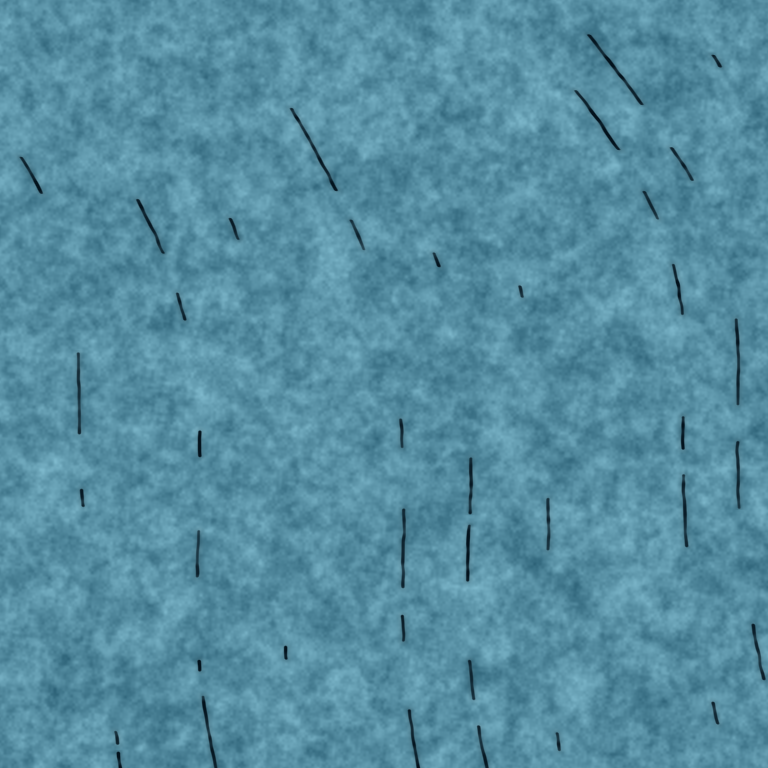
This texture is drawn by a Shadertoy shader. Its source:

```glsl
// Mottled blue-teal ground crossed by sparse, thin, beaded dark dashes.
// The ground is layered value noise; the dashes lie along a family of
// curved streams that lean at the top and fall almost straight below.

float hash(vec2 p) {
    vec3 q = fract(vec3(p.xyx) * 0.1031);
    q += dot(q, q.yzx + 33.33);
    return fract((q.x + q.y) * q.z);
}

float valueNoise(vec2 p) {
    vec2 cell = floor(p), f = fract(p);
    f = f * f * (3.0 - 2.0 * f);
    return mix(mix(hash(cell), hash(cell + vec2(1, 0)), f.x),
               mix(hash(cell + vec2(0, 1)), hash(cell + vec2(1, 1)), f.x), f.y);
}

// Zero-centred mottling from small clouds down to fine grain
float mottle(vec2 p) {
    mat2 turn = mat2(0.8, 0.6, -0.6, 0.8);
    float sum = 0.0, freq = 17.0;
    for (int i = 0; i < 5; i++) {
        float weight = 0.24 + 0.25 * sin(3.14159 * float(i) / 4.0);
        p = turn * p + 7.3;
        sum += weight * (valueNoise(p * freq) - 0.5);
        freq *= 2.0;
    }
    return sum;
}

// Horizontal position of a stream at depth t below the top edge
float streamX(float id, float t) {
    float lean = -0.049 * log(1.0 + exp((0.33 - t) / 0.07));
    float kick = 0.009 * log(1.0 + exp((t - 0.8) / 0.05));
    float wobble = 0.009 * sin(9.0 * t + 6.283 * hash(vec2(id, 71.0)));
    float start = 0.125 * (id + 0.8 * hash(vec2(id, 13.0)) - 0.4);
    return start + lean + kick + wobble;
}

// Returns line darkness in x and soft shadow in y
vec2 dashes(vec2 p, float pixel) {
    float t = 1.0 - p.y;
    vec2 ink = vec2(0.0);
    for (int i = 0; i < 12; i++) {
        float id = float(i);
        float x = streamX(id, t);
        float slope = (streamX(id, t + 0.002) - x) / 0.002;
        float stretch = sqrt(1.0 + slope * slope);
        float shake = 0.0016 * (valueNoise(vec2(id * 7.0, t * 75.0)) - 0.5);
        float across = (p.x - x) / stretch + shake;

        // One possible dash in each stretch of the stream
        float pitch = 0.13;
        float s = t / pitch + hash(vec2(id, 5.0));
        vec2 key = vec2(id * 3.0 + 20.0, floor(s));
        float present = step(hash(key), 0.68);
        float size = hash(key + 41.0);
        float halfLen = mix(0.03, 0.47, size * sqrt(size));
        float middle = mix(halfLen + 0.02, 0.98 - halfLen, hash(key + 87.0));
        float beyond = max(0.0, abs(fract(s) - middle) - halfLen) * pitch;
        float d = length(vec2(across, beyond * stretch));

        // Beads darken the line unevenly along its length
        float bead = valueNoise(vec2(id * 9.0, t * 130.0));
        float strength = present * mix(0.75, 1.0, hash(key + 133.0));
        float width = mix(0.0022, 0.0028, bead);
        float line = 1.0 - smoothstep(width - 0.0014 - 0.3 * pixel, width + 0.5 * pixel, d);
        line *= mix(0.75, 1.15, bead);
        ink = max(ink, strength * vec2(line, exp(-d * d / 0.00003)));
    }
    return min(ink, 1.0);
}

void mainImage(out vec4 fragColor, in vec2 fragCoord) {
    vec2 p = fragCoord / iResolution.y;
    float pixel = 1.0 / iResolution.y;

    vec3 teal = vec3(0.337, 0.557, 0.637);
    vec3 darkInk = vec3(0.01, 0.07, 0.11);

    vec3 color = teal + mottle(p) * vec3(0.225, 0.24, 0.235);
    vec2 ink = dashes(p, pixel);
    color *= 1.0 - 0.15 * ink.y;
    color = mix(color, darkInk, ink.x);
    fragColor = vec4(color, 1.0);
}
```
